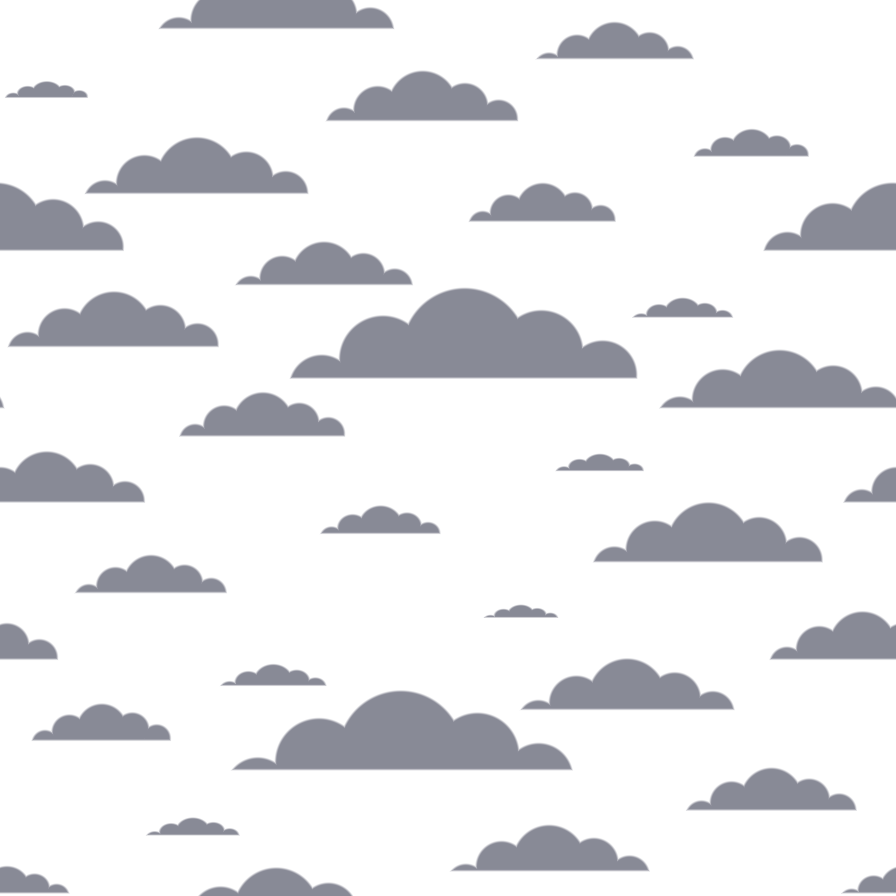
Reproduce this pattern procedurally as a WebGL 1 fragment shader.

```glsl
precision highp float;
// Flat grey clouds of mixed sizes scattered over a white sky, tiling on all sides.
// Each cloud is a union of five circles cut by a flat base; a golden-ratio
// lattice with hashed jitter spreads the clouds evenly without visible rows.

uniform vec2 u_resolution;

const vec3 SKY_COLOR = vec3(1.0);
const vec3 CLOUD_COLOR = vec3(0.535, 0.54, 0.59);

const int CLOUD_COUNT = 29;
const float GOLDEN_STEP = 0.618034;          // horizontal step between clouds
const float SIZE_STEP = 0.41421;             // spreads the sizes evenly
const vec2 JITTER = vec2(0.05, 0.016);
const float BASE_OFFSET = -0.004;            // lets the lowest cloud cross the edge
const vec2 WIDTH_RANGE = vec2(0.075, 0.28);
const float GIANT_WIDTH = 0.38;
const float GIANT_PERIOD = 13.0;             // every so many clouds one is a giant
const float GIANT_PHASE = 4.0;
const vec2 LIFT_RANGE = vec2(-0.018, 0.03);  // how far the domes rise from the base
const float SMALL_SQUASH = 0.72;             // height factor of the smallest clouds
const float EDGE_SOFTNESS = 0.0018;

// Domes of a cloud of width 1: centre x, centre y, radius
const vec3 LEFT_END = vec3(-0.42, -0.05, 0.095);
const vec3 LEFT_SHOULDER = vec3(-0.24, 0.032, 0.128);
const vec3 CROWN = vec3(0.0, 0.058, 0.183);
const vec3 RIGHT_SHOULDER = vec3(0.225, 0.054, 0.122);
const vec3 RIGHT_END = vec3(0.405, -0.013, 0.1);

float hash(float n) {
  return fract(sin(n * 12.9898 + 4.137) * 4375.85);
}

float dome(vec2 p, vec3 circle) {
  return length(p - circle.xy) - circle.z;
}

// Signed distance to a cloud of width 1 resting on y = 0
float cloud(vec2 p, float lift) {
  vec2 q = p - vec2(0.0, lift);
  float d = dome(q, CROWN);
  d = min(d, min(dome(q, LEFT_SHOULDER), dome(q, RIGHT_SHOULDER)));
  d = min(d, min(dome(q, LEFT_END), dome(q, RIGHT_END)));
  return max(d, -p.y);
}

float cloudWidth(float id) {
  float width = mix(WIDTH_RANGE.x, WIDTH_RANGE.y, fract(id * SIZE_STEP + 0.3));
  bool isGiant = abs(mod(id, GIANT_PERIOD) - GIANT_PHASE) < 0.5;
  return isGiant ? GIANT_WIDTH : width;
}

// Signed distance to the nearest cloud, wrapped on the unit square
float cloudField(vec2 p) {
  float nearest = 1.0;
  for (int i = 0; i < CLOUD_COUNT; i++) {
    float id = float(i);
    float width = cloudWidth(id);
    vec2 jitter = (vec2(hash(id), hash(id + 57.0)) - 0.5) * JITTER;
    vec2 base = vec2(id * GOLDEN_STEP, id / float(CLOUD_COUNT) + BASE_OFFSET);

    // Nearest repeat: centred across, mostly above the base line
    vec2 wrapOrigin = vec2(0.5, 0.25);
    vec2 local = fract(p - base - jitter + wrapOrigin) - wrapOrigin;

    float squash = mix(SMALL_SQUASH, 1.0, smoothstep(0.08, 0.16, width));
    float lift = mix(LIFT_RANGE.x, LIFT_RANGE.y, hash(id + 113.0));
    local.y /= squash;
    nearest = min(nearest, cloud(local / width, lift) * width);
  }
  return nearest;
}

void main() {
  vec2 p = gl_FragCoord.xy / u_resolution.y;
  float coverage = 1.0 - smoothstep(-EDGE_SOFTNESS, EDGE_SOFTNESS, cloudField(p));
  gl_FragColor = vec4(mix(SKY_COLOR, CLOUD_COLOR, coverage), 1.0);
}
```
